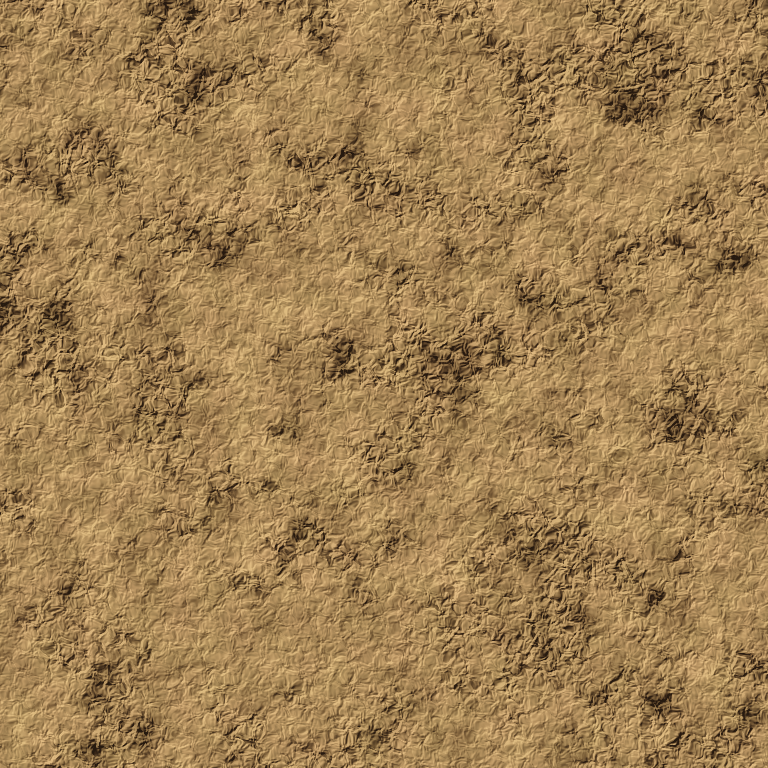
A three.js fragment shader for this texture:

```glsl
// Dry, trampled earth: a height field of grains, flaked crust, clods and straw
// is lit from the upper left by a finite difference, and its hollows darkened.
// Broad gradient noise decides where the soil is churned or smooth and pale.

varying vec2 vUv;

float hash(vec2 p) {
  p = fract(p * vec2(0.1031, 0.1137));
  p += dot(p, p.yx + 33.33);
  return fract((p.x + p.y) * p.x * 17.0);
}

vec2 hash2(vec2 p) {
  return vec2(hash(p + 7.3), hash(p + 61.7));
}

vec2 direction(float turn) {
  float angle = 6.28318 * turn;
  return vec2(cos(angle), sin(angle));
}

float corner(vec2 cell, vec2 f, vec2 offset) {
  return dot(direction(hash(cell + offset)), f - offset);
}

float gradientNoise(vec2 p) {
  vec2 cell = floor(p);
  vec2 f = fract(p);
  vec2 u = f * f * f * (f * (f * 6.0 - 15.0) + 10.0);
  float low = mix(corner(cell, f, vec2(0.0)), corner(cell, f, vec2(1.0, 0.0)), u.x);
  float high = mix(corner(cell, f, vec2(0.0, 1.0)), corner(cell, f, vec2(1.0)), u.x);
  return mix(low, high, u.y);
}

// Octaves of noise, each turned against the last to hide the lattice
float fbm(vec2 p, float gain) {
  float sum = 0.0;
  float amplitude = 1.0;
  for (int i = 0; i < 3; i++) {
    sum += amplitude * gradientNoise(p);
    p = mat2(0.8, 0.6, -0.6, 0.8) * p * 2.03 + 19.7;
    amplitude *= gain;
  }
  return sum;
}

// Rounded clods, one possible in each cell
float clods(vec2 p) {
  vec2 cell = floor(p);
  float height = 0.0;
  for (int y = -1; y <= 1; y++) {
    for (int x = -1; x <= 1; x++) {
      vec2 id = cell + vec2(float(x), float(y));
      float radius = mix(0.12, 0.45, hash(id + 3.1));
      float d = length(p - id - hash2(id));
      float dome = 1.0 - smoothstep(radius * 0.6, radius, d);
      height = max(height, dome * step(hash(id + 23.9), 0.5));
    }
  }
  return height;
}

// Thin straws of random length and heading
float straws(vec2 p) {
  vec2 cell = floor(p);
  float height = 0.0;
  for (int y = -1; y <= 1; y++) {
    for (int x = -1; x <= 1; x++) {
      vec2 id = cell + vec2(float(x), float(y));
      vec2 axis = direction(hash(id + 41.3));
      vec2 q = p - id - hash2(id + 11.0);
      float reach = mix(0.12, 0.42, hash(id + 5.7));
      float along = clamp(dot(q, axis), -reach, reach);
      float ridge = 1.0 - smoothstep(0.02, 0.055, length(q - axis * along));
      height = max(height, ridge * step(hash(id + 77.0), 0.55));
    }
  }
  return height;
}

float soilHeight(vec2 p, float churned) {
  vec2 turned = mat2(0.88, 0.47, -0.47, 0.88) * p;
  vec2 bent = turned + 0.007 * vec2(gradientNoise(turned * 65.0), gradientNoise(turned * 65.0 + 31.0));
  float grains = fbm(bent * 62.0, 0.75);
  float crust = smoothstep(-0.05, 0.05, gradientNoise(bent * 95.0 + 9.0)) - 0.5;
  float debris = 0.35 * clods(bent * 68.0) + 0.5 * straws(p * 22.0);
  return grains + 0.22 * crust + churned * debris;
}

// Ramp from deep crevice to sunlit dust, indexed by the red level
vec3 soilColor(float tone) {
  vec3 c = mix(vec3(0.15, 0.10, 0.06), vec3(0.22, 0.15, 0.09), clamp((tone - 0.12) / 0.10, 0.0, 1.0));
  c = mix(c, vec3(0.40, 0.30, 0.18), clamp((tone - 0.22) / 0.18, 0.0, 1.0));
  c = mix(c, vec3(0.53, 0.41, 0.25), clamp((tone - 0.40) / 0.13, 0.0, 1.0));
  c = mix(c, vec3(0.62, 0.50, 0.32), clamp((tone - 0.53) / 0.09, 0.0, 1.0));
  c = mix(c, vec3(0.72, 0.58, 0.38), clamp((tone - 0.62) / 0.10, 0.0, 1.0));
  return mix(c, vec3(0.83, 0.69, 0.47), clamp((tone - 0.72) / 0.11, 0.0, 1.4));
}

void main() {
  vec2 p = vUv + 2.37;

  // Broad patches of churned and smooth ground
  float churned = smoothstep(-0.25, 0.5, fbm(p * 5.3, 0.85));
  float mottle = fbm(p * 15.0 + 50.0, 0.8);

  // Relief lit from the upper left, with flat tops to the highlights
  vec2 toLight = 0.002 * vec2(-0.7, 0.7);
  float height = soilHeight(p, churned);
  float relief = height - soilHeight(p + toLight, churned);
  relief = min(relief * mix(0.32, 0.65, churned), 0.17);

  // Hollows lie in shade whichever way they face
  float hollow = 1.0 - smoothstep(-0.5, -0.1, height);

  float tone = 0.685 - 0.08 * churned + 0.11 * mottle + relief;
  tone -= hollow * mix(0.07, 0.24, churned);
  tone -= 0.13 * churned * smoothstep(0.1, 0.6, -mottle);

  // Faint drift between rosy and olive soil
  float hue = gradientNoise(p * 24.0 + 80.0);
  vec3 color = soilColor(tone) * (1.0 + 0.035 * hue * vec3(0.4, -0.4, 0.5));
  gl_FragColor = vec4(color, 1.0);
}
```
